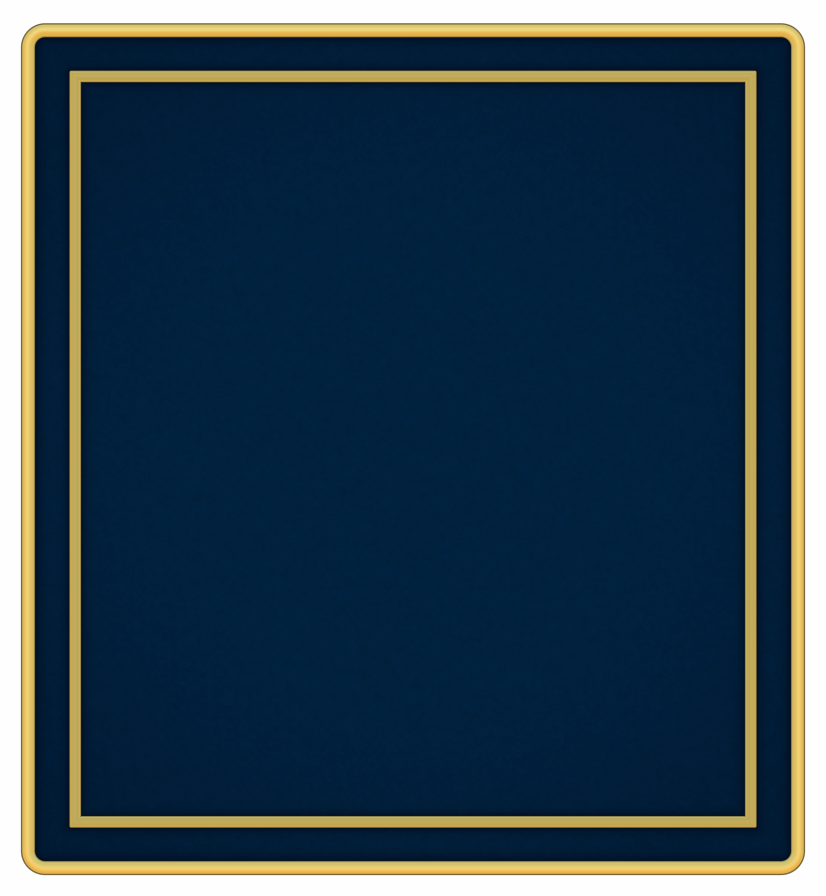
A Shadertoy shader for this background:

```glsl
float hash(vec2 p) {
    return fract(sin(dot(p, vec2(127.1, 311.7))) * 43758.5453);
}

float noise(vec2 p) {
    vec2 i = floor(p), f = fract(p);
    f = f * f * (3.0 - 2.0 * f);
    return mix(mix(hash(i), hash(i + vec2(1, 0)), f.x),
               mix(hash(i + vec2(0, 1)), hash(i + vec2(1, 1)), f.x), f.y);
}

float roundBox(vec2 p, vec2 halfSize, float radius) {
    vec2 q = abs(p) - halfSize + radius;
    return length(max(q, 0.0)) + min(max(q.x, q.y), 0.0) - radius;
}

// Vertical part of the outward direction of a box edge
float edgeUp(vec2 p, vec2 halfSize, float radius) {
    vec2 q = abs(p) - halfSize + radius;
    vec2 n = min(q.x, q.y) > 0.0 ? normalize(q) : vec2(step(q.y, q.x), step(q.x, q.y));
    return n.y * sign(p.y);
}

// Coverage of a strip lying from depth 0 to the given width inside an edge
float strip(float d, float width, float aa) {
    return smoothstep(-aa, aa, -d) * smoothstep(-aa, aa, d + width);
}

// Ridged metal: t runs from the outer rim (0) to the inner rim (1)
vec3 goldBevel(float t, float up) {
    vec3 amber = vec3(0.88, 0.69, 0.29);
    vec3 pale = vec3(0.82, 0.76, 0.43);
    float inward = smoothstep(0.35, 0.7, t);
    float lit = mix(0.35 + 0.55 * up, 0.6 - 0.6 * up, inward);
    vec3 gold = mix(amber, pale, clamp(lit, 0.0, 1.0));
    gold += 0.1 * exp(-pow((t - 0.45) / 0.2, 2.0));
    return gold * (1.0 - 0.3 * smoothstep(0.72, 1.0, abs(2.0 * t - 1.0)));
}

void mainImage(out vec4 fragColor, in vec2 fragCoord) {
    vec2 p = (fragCoord - 0.5 * iResolution.xy) / iResolution.y;
    p.y += 0.0013;
    float aa = 0.75 / iResolution.y;

    vec2 outerSize = vec2(0.4375, 0.4753), innerSize = vec2(0.3835, 0.4225);
    float outerWidth = 0.0156, innerWidth = 0.0130;
    float outer = roundBox(p, outerSize, 0.027);
    float inner = roundBox(p, innerSize, 0.002);

    // Navy cloth with a soft vignette and fine grain
    vec3 color = mix(vec3(0.004, 0.130, 0.243), vec3(0.002, 0.108, 0.212),
                     smoothstep(0.25, 0.6, length(p)));
    float grain = noise(p * 330.0) + 0.5 * noise(p * 150.0) - 0.75;
    color *= 1.0 + 0.09 * grain;

    // Shadows cast beside both frames
    float outerShade = exp(-max(-outer - outerWidth, 0.0) / 0.005);
    float innerGap = max(inner, -inner - innerWidth);
    float innerShade = exp(-max(innerGap, 0.0) / 0.004);
    color = mix(color, vec3(0.01, 0.03, 0.09), 0.75 * max(outerShade, innerShade));

    // Thin square frame with an olive face and bright rims
    float t = clamp(-inner / innerWidth, 0.0, 1.0);
    float up = edgeUp(p, innerSize, 0.002);
    vec3 face = vec3(0.68, 0.61, 0.32);
    float rim = smoothstep(0.2, 0.55, abs(t - 0.5));
    vec3 trim = mix(face, goldBevel(t, up), 0.3 + 0.7 * rim);
    color = mix(color, trim, strip(inner, innerWidth, aa));

    // Wide rounded frame
    t = clamp(-outer / outerWidth, 0.0, 1.0);
    vec3 gold = goldBevel(t, edgeUp(p, outerSize, 0.027));
    color = mix(color, gold, strip(outer, outerWidth, aa));

    // White surround with a fine dark outline
    color = mix(color, vec3(0.30, 0.23, 0.10), 0.55 * strip(outer, 0.0013, aa));
    color = mix(color, vec3(0.995), smoothstep(-aa, aa, outer));
    fragColor = vec4(color, 1.0);
}
```
